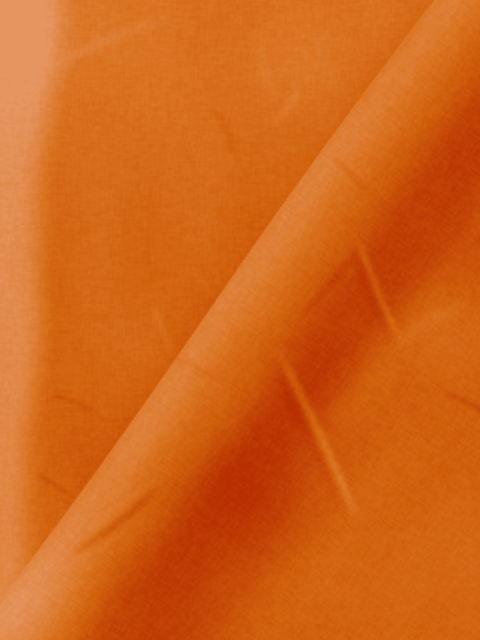
Reproduce this texture procedurally as a Shadertoy shader.

```glsl
float hash(vec2 p) {
    p = fract(p * vec2(0.1031, 0.1137));
    p += dot(p, p.yx + 33.33);
    return fract((p.x + p.y) * p.x * 7.31);
}

float noise(vec2 p) {
    vec2 i = floor(p), f = fract(p);
    f = f * f * (3.0 - 2.0 * f);
    return mix(mix(hash(i), hash(i + vec2(1, 0)), f.x),
               mix(hash(i + vec2(0, 1)), hash(i + vec2(1, 1)), f.x), f.y);
}

float fbm(vec2 p) {
    float sum = 0.0, amp = 0.5;
    for (int i = 0; i < 4; i++) {
        sum += amp * noise(p);
        p = mat2(1.6, 1.2, -1.2, 1.6) * p + 7.3;
        amp *= 0.5;
    }
    return sum;
}

float glow(vec2 p, vec2 center, vec2 radius) {
    vec2 q = (p - center) / radius;
    return exp(-dot(q, q));
}

// Soft line from a to b, bowed sideways and tapered at both ends
float crease(vec2 p, vec2 a, vec2 b, float bow, float width) {
    float len = length(b - a);
    vec2 dir = (b - a) / len;
    float u = dot(p - a, dir) / len;
    float v = dot(p - a, vec2(-dir.y, dir.x)) - bow * 4.0 * u * (1.0 - u);
    float taper = smoothstep(0.0, 0.25, u) * (1.0 - smoothstep(0.7, 1.0, u));
    return taper * exp(-v * v / (width * width));
}

// Crossed threads with irregular thickness
float weave(vec2 p) {
    return noise(p * vec2(300, 75)) + noise(p * vec2(75, 300) + 40.0)
         + noise(p * 260.0) - 1.5;
}

float flatCloth(vec2 p, float d) {
    float tone = 0.46 + 0.10 * smoothstep(0.45, 0.95, p.y);
    float stripEdge = 0.065 + 0.035 * smoothstep(0.7, 1.0, p.y) - 0.02 * smoothstep(0.5, 0.25, p.y);
    tone += 0.37 * (1.0 - smoothstep(stripEdge - 0.035, stripEdge + 0.03, p.x));
    tone += 0.10 * glow(p, vec2(0.05, 0.95), vec2(0.16, 0.12));
    tone += 0.09 * glow(p, vec2(0.48, 0.90), vec2(0.08, 0.09));
    tone += 0.07 * glow(p, vec2(0.22, 0.47), vec2(0.05, 0.06));
    tone -= 0.09 * glow(p, vec2(0.12, 0.30), vec2(0.07, 0.10));
    tone -= 0.10 * exp(d / 0.035) * smoothstep(0.1, 0.3, p.y);
    // Wrinkles
    tone += 0.09 * crease(p, vec2(0.06, 0.88), vec2(0.28, 0.98), 0.008, 0.009);
    tone += 0.10 * crease(p, vec2(0.42, 0.80), vec2(0.47, 0.87), -0.006, 0.008);
    tone += 0.07 * crease(p, vec2(0.41, 0.97), vec2(0.44, 0.82), -0.012, 0.010);
    tone -= 0.08 * crease(p, vec2(0.33, 0.84), vec2(0.37, 0.74), 0.006, 0.008);
    tone -= 0.10 * crease(p, vec2(0.07, 0.385), vec2(0.16, 0.35), 0.004, 0.005);
    tone -= 0.10 * crease(p, vec2(0.05, 0.265), vec2(0.12, 0.22), 0.0, 0.005);
    tone += 0.08 * crease(p, vec2(0.235, 0.53), vec2(0.27, 0.43), 0.004, 0.006);
    return tone;
}

float foldedCloth(vec2 p, float d) {
    // Rounded lip, its shadow, then the lit slope beyond
    float low = 1.0 - smoothstep(0.15, 0.40, p.y);
    float high = smoothstep(0.50, 0.64, p.y);
    float tone = 0.73 - 0.25 * smoothstep(0.02, 0.10, d) - 0.38 * smoothstep(0.07, 0.18, d);
    tone += (0.31 - 0.14 * high) * smoothstep(0.20, 0.28 + 0.12 * low, d);
    tone -= 0.05 * smoothstep(0.0, 0.02, -d + 0.02);
    tone += 0.22 * glow(p, vec2(0.02, 0.04), vec2(0.13, 0.14));
    tone -= 0.08 * glow(p, vec2(0.36, 0.23), vec2(0.10, 0.08));
    tone += 0.09 * glow(p, vec2(0.70, 0.47), vec2(0.06, 0.06));
    tone += 0.07 * glow(p, vec2(0.64, 0.10), vec2(0.16, 0.12));
    // Raised ridges with a shadow beside each
    vec2 a = vec2(0.425, 0.470), b = vec2(0.570, 0.160);
    tone += 0.27 * crease(p, a, b, 0.004, 0.008);
    tone -= 0.07 * crease(p + vec2(0.015, 0.006), a, b, 0.004, 0.010);
    a = vec2(0.555, 0.640), b = vec2(0.632, 0.455);
    tone += 0.19 * crease(p, a, b, -0.004, 0.006);
    tone -= 0.07 * crease(p + vec2(0.013, 0.005), a, b, -0.004, 0.008);
    // Dents
    tone -= 0.22 * crease(p, vec2(0.10, 0.125), vec2(0.26, 0.25), -0.006, 0.008);
    tone -= 0.09 * crease(p, vec2(0.51, 0.76), vec2(0.58, 0.69), 0.004, 0.006);
    tone -= 0.09 * crease(p, vec2(0.46, 0.49), vec2(0.57, 0.62), 0.0, 0.007);
    tone -= 0.08 * crease(p, vec2(0.26, 0.445), vec2(0.35, 0.40), 0.003, 0.006);
    tone -= 0.12 * crease(p, vec2(0.69, 0.390), vec2(0.78, 0.345), 0.0, 0.006);
    tone += 0.08 * crease(p, vec2(0.61, 0.45), vec2(0.74, 0.53), 0.008, 0.010);
    return tone;
}

vec3 dye(float tone) {
    vec3 col = mix(vec3(0.72, 0.185, 0.005), vec3(0.82, 0.38, 0.05), clamp(tone / 0.42, 0.0, 1.0));
    col = mix(col, vec3(0.855, 0.455, 0.14), clamp((tone - 0.42) / 0.20, 0.0, 1.0));
    return mix(col, vec3(0.90, 0.585, 0.38), clamp((tone - 0.62) / 0.36, 0.0, 1.0));
}

void mainImage(out vec4 fragColor, in vec2 fragCoord) {
    vec2 p = fragCoord / iResolution.y;

    // Signed distance to the diagonal fold, positive on its lower right
    float d = 0.811 * (p.x - 0.722 * (p.y - 0.0625) + 0.005 * sin(6.7 * (p.y - 0.5)));
    float along = dot(p, vec2(0.585, 0.811));
    float side = smoothstep(-0.002, 0.002, d);

    float tone = mix(flatCloth(p, d), foldedCloth(p, d), side);
    vec2 drift = mix(p * vec2(13, 6), vec2(d * 16.0, along * 7.0), side);
    tone += 0.13 * (fbm(drift) - 0.47);
    tone += 0.055 * weave(mix(p, vec2(d, along), side));

    fragColor = vec4(dye(tone), 1.0);
}
```
